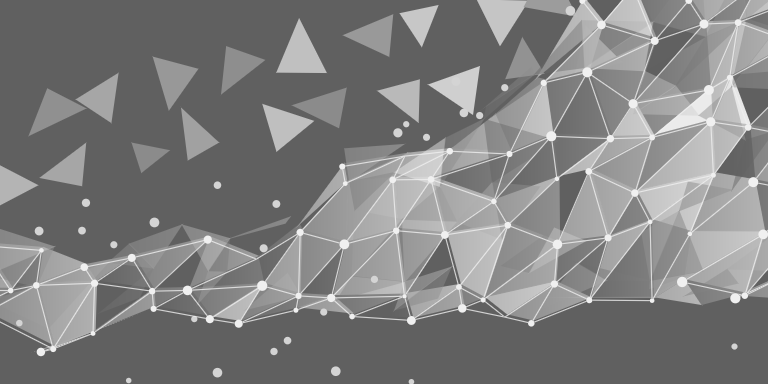
A Shadertoy shader for this background:

```glsl
// Grey low-poly ribbon with a white node network, loose shards and drifting dots.
#define CELL 0.13
#define JITTER 0.68
#define BACKDROP 0.378
#define LINE_HALF_WIDTH 0.0015
#define NODE_RADIUS 0.008
#define SHARD_COUNT 19
#define SHARD_SIZE 0.085
#define DOT_CELL 0.11

float hash(vec2 p) {
    return fract(sin(dot(p, vec2(127.1, 311.7))) * 43758.55);
}

float cross2(vec2 a, vec2 b) { return a.x * b.y - a.y * b.x; }

float bump(vec2 offset, float radius) {
    return exp(-dot(offset, offset) / (radius * radius));
}

// Lower and upper outline of the ribbon at x
vec2 band(float x) {
    float low = 0.185 + 0.02 * sin(16.0 * x + 1.0)
              - 0.11 * bump(vec2(x - 0.14, 0.0), 0.09)
              + 0.04 * smoothstep(1.4, 1.6, x);
    float high = 0.35 + 0.04 * cos(12.5 * x)
               + 0.22 * smoothstep(0.65, 0.92, x)
               + 0.22 * smoothstep(1.05, 1.4, x)
               + 0.5 * smoothstep(1.42, 1.64, x);
    return vec2(low, high);
}

// Broad light and dark areas inside the ribbon
float lighting(vec2 p) {
    return 0.57 + 0.06 * smoothstep(1.1, 1.6, p.x)
         + 0.28 * bump(p - vec2(1.12, 0.57), 0.09)
         + 0.25 * bump(p - vec2(1.82, 0.70), 0.12)
         - 0.18 * bump(p - vec2(1.50, 0.48), 0.09)
         - 0.16 * bump(p - vec2(1.80, 0.84), 0.10)
         - 0.15 * bump(p - vec2(1.95, 0.52), 0.10);
}

// Jittered lattice point pulled onto the ribbon; z is the pull distance
vec3 latticePoint(vec2 id, float seed) {
    vec2 jitter = vec2(hash(id + seed), hash(id + seed + 37.3)) - 0.5;
    vec2 v = (id + JITTER * jitter) * CELL;
    vec2 limits = band(v.x);
    float y = clamp(v.y, limits.x, limits.y);
    return vec3(v.x, y, abs(v.y - y));
}

float edgeDistance(vec2 p, vec2 a, vec2 b) {
    return cross2(b - a, p - a) / max(length(b - a), 0.0001);
}

float triangleCover(vec2 p, vec2 a, vec2 b, vec2 c, float px) {
    float area = cross2(b - a, c - a);
    float d = min(edgeDistance(p, a, b) * sign(area), edgeDistance(p, b, c) * sign(area));
    d = min(d, edgeDistance(p, c, a) * sign(area));
    return clamp(d / px + 0.8, 0.0, 1.0) * step(0.0004, abs(area));
}

float lineCover(vec2 p, vec3 a, vec3 b, float px) {
    if (max(a.z, b.z) > CELL * 0.75) return 0.0;
    vec2 along = b.xy - a.xy, q = p - a.xy;
    float t = clamp(dot(q, along) / max(dot(along, along), 0.00001), 0.0, 1.0);
    return clamp((LINE_HALF_WIDTH - length(q - along * t)) / px + 0.5, 0.0, 1.0);
}

float discCover(vec2 p, vec2 centre, float radius, float px) {
    return clamp((radius - length(p - centre)) / px + 0.5, 0.0, 1.0);
}

float facet(float shade, vec2 p, vec3 a, vec3 b, vec3 c, float seed, float keep, float alpha, float px) {
    if (max(a.z, max(b.z, c.z)) > CELL) return shade;
    vec2 centre = (a.xy + b.xy + c.xy) / 3.0;
    float pick = hash(floor(centre * 900.0) + seed);
    if (pick > keep) return shade;
    float tone = lighting(centre) + 0.38 * (pick / keep - 0.5) + 0.5 * (p.x - centre.x);
    return mix(shade, clamp(tone, 0.38, 0.95), alpha * triangleCover(p, a.xy, b.xy, c.xy, px));
}

// One layer of filled facets
float facetSheet(float shade, vec2 p, float seed, float keep, float alpha, float px) {
    vec2 base = floor(p / CELL);
    for (int j = -2; j <= 2; j++)
    for (int i = -1; i <= 1; i++) {
        vec2 id = base + vec2(i, j);
        vec3 a = latticePoint(id, seed), b = latticePoint(id + vec2(1, 0), seed);
        vec3 c = latticePoint(id + 1.0, seed), d = latticePoint(id + vec2(0, 1), seed);
        shade = facet(shade, p, a, b, c, seed, keep, alpha, px);
        shade = facet(shade, p, a, c, d, seed, keep, alpha, px);
    }
    return shade;
}

// White links and round nodes
float network(vec2 p, float seed, float px) {
    float cover = 0.0;
    vec2 base = floor(p / CELL);
    for (int j = -2; j <= 2; j++)
    for (int i = -1; i <= 1; i++) {
        vec2 id = base + vec2(i, j);
        vec3 a = latticePoint(id, seed);
        float pick = hash(id + 8.4);
        float links = lineCover(p, a, latticePoint(id + 1.0, seed), px);
        if (pick > 0.2) links = max(links, lineCover(p, a, latticePoint(id + vec2(1, 0), seed), px));
        if (pick < 0.8) links = max(links, lineCover(p, a, latticePoint(id + vec2(0, 1), seed), px));
        float node = discCover(p, a.xy, NODE_RADIUS * (0.7 + pick), px) * step(a.z, CELL * 0.6);
        cover = max(cover, max(0.8 * links, node));
    }
    return cover;
}

// Loose triangles climbing in a zigzag from left to upper right
float shards(float shade, vec2 p, float px) {
    for (int k = 0; k < SHARD_COUNT; k++) {
        float n = float(k), turn = 6.283 * hash(vec2(n, 2.7));
        vec2 centre = vec2(0.03 + 0.084 * n + 0.026 * sin(1.8 * n),
                           0.61 + 0.0185 * n - 0.085 * cos(3.1416 * n));
        vec3 angle = turn + vec3(0.0, 1.8, 3.9);
        vec3 reach = SHARD_SIZE * (0.6 + 0.5 * vec3(hash(vec2(n, 4)), hash(vec2(n, 5)), hash(vec2(n, 6))));
        vec3 x = centre.x + reach * cos(angle), y = centre.y + reach * sin(angle);
        float cover = triangleCover(p, vec2(x.x, y.x), vec2(x.y, y.y), vec2(x.z, y.z), px);
        shade = mix(shade, mix(0.46, 0.88, hash(vec2(n, 9.1))), cover);
    }
    return shade;
}

// Sparse dots, densest just above the ribbon
float dots(vec2 p, float px) {
    float cover = 0.0;
    vec2 base = floor(p / DOT_CELL);
    for (int j = -1; j <= 1; j++)
    for (int i = -1; i <= 1; i++) {
        vec2 id = base + vec2(i, j);
        vec2 centre = (id + vec2(hash(id + 3.1), hash(id + 6.7))) * DOT_CELL;
        vec2 limits = band(centre.x);
        float above = centre.y - limits.y;
        float chance = above > 0.0 ? 0.75 * exp(-above * above / 0.022) : 0.25 * step(centre.y, limits.x);
        float radius = mix(0.007, 0.013, hash(id + 5.9));
        cover = max(cover, discCover(p, centre, radius, px) * step(hash(id + 1.3), chance));
    }
    return cover;
}

void mainImage(out vec4 fragColor, in vec2 fragCoord) {
    float px = 1.0 / iResolution.y;
    vec2 p = fragCoord * px;
    float shade = shards(BACKDROP, p, px);
    shade = facetSheet(shade, p, 11.0, 0.88, 0.95, px);
    shade = facetSheet(shade, p + vec2(0.02, -0.025), 53.0, 0.4, 0.45, px);
    shade = mix(shade, 0.83, dots(p, px));
    shade = mix(shade, 0.94, network(p + vec2(0.006, 0.008), 11.0, px));
    fragColor = vec4(vec3(shade), 1.0);
}
```
